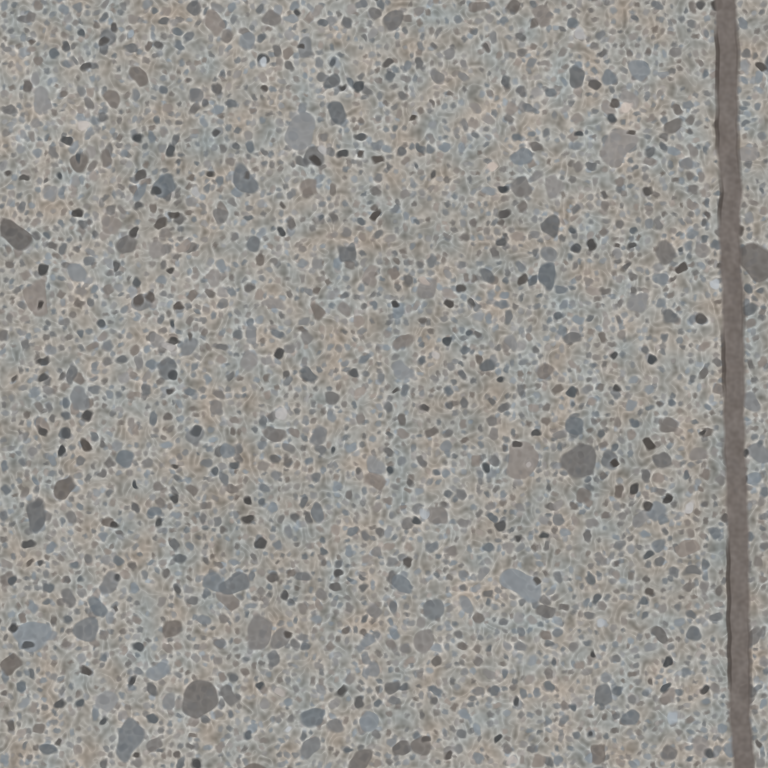
Write a three.js fragment shader that draws this texture.

```glsl
varying vec2 vUv;

const vec3 MORTAR = vec3(0.582, 0.572, 0.548);
const vec3 COOL_TINT = vec3(0.93, 1.0, 1.06);
const vec3 WARM_TINT = vec3(1.06, 0.99, 0.94);
const vec3 JOINT_COLOR = vec3(0.445, 0.415, 0.398);
const vec3 CRACK_COLOR = vec3(0.29, 0.265, 0.25);
const float EDGE_SOFTNESS = 0.0020;
const float RIM_WIDTH = 0.0024;
const float RIM_GAIN = 0.050;
const float WORM_SCALE = 68.0;
const float WORM_GAIN = 0.13;
const float GRAIN_GAIN = 0.07;
const float JOINT_TOP = 0.945;
const float JOINT_BOTTOM = 0.967;
const float JOINT_HALF_WIDTH = 0.0135;

vec4 hash4(vec2 p) {
  vec4 q = fract(p.xyxy * vec4(0.1031, 0.1030, 0.0973, 0.1099));
  q += dot(q, q.wzxy + 33.33);
  return fract((q.xxyz + q.yzzw) * q.zywx);
}

float cornerGradient(vec2 corner, vec2 offset) {
  float angle = 6.2832 * hash4(corner).x;
  return dot(vec2(cos(angle), sin(angle)), offset);
}

float gradientNoise(vec2 p) {
  vec2 i = floor(p);
  vec2 f = fract(p);
  vec2 u = f * f * f * (f * (f * 6.0 - 15.0) + 10.0);
  vec2 e = vec2(0.0, 1.0);
  float low = mix(cornerGradient(i, f), cornerGradient(i + e.yx, f - e.yx), u.x);
  float high = mix(cornerGradient(i + e.xy, f - e.xy), cornerGradient(i + e.yy, f - e.yy), u.x);
  return mix(low, high, u.y);
}

// Stones of one size class, each with its own shape, tone and tint
void scatterStones(inout vec3 color, vec2 uv, float cells, float share,
                   vec2 radii, vec2 tones, float opacity, float seed) {
  vec2 p = uv * cells + seed;
  p += 0.16 * vec2(gradientNoise(p * 2.3), gradientNoise(p * 2.3 + 57.0));
  vec2 cell = floor(p);
  float soft = EDGE_SOFTNESS * cells;
  for (int y = -1; y <= 1; y++) {
    for (int x = -1; x <= 1; x++) {
      vec2 id = cell + vec2(float(x), float(y));
      vec4 place = hash4(id + seed);
      vec4 look = hash4(id + seed + 137.0);
      if (place.w > share) continue;
      vec2 d = p - id - mix(vec2(0.2), vec2(0.8), place.xy);
      float angle = 6.2832 * place.z;
      float c = cos(angle);
      float s = sin(angle);
      d = mat2(c, -s, s, c) * d;
      float stretch = mix(1.0, 1.35, look.x);
      d *= vec2(stretch, 1.0 / stretch);
      float squareness = max(abs(d.x), abs(d.y)) * 1.1;
      float dist = mix(length(d), squareness, 0.4 * look.w) - mix(radii.x, radii.y, look.y);
      float rim = (dist / cells - RIM_WIDTH) / RIM_WIDTH;
      color += RIM_GAIN * opacity * exp(-rim * rim);
      vec3 stone = mix(tones.x, tones.y, look.z) * mix(COOL_TINT, WARM_TINT, look.w);
      color = mix(color, stone, opacity * (1.0 - smoothstep(-soft, soft, dist)));
    }
  }
}

// Broken dark line along one side of the joint
float crackLine(float dist, float along, float seed) {
  float strength = smoothstep(-0.15, 0.3, gradientNoise(vec2(along * 13.0, seed)));
  return strength * (1.0 - smoothstep(0.0012, 0.0042, abs(dist)));
}

void main() {
  vec2 uv = vUv;

  // Mortar with broad stains and fine curling ridges
  float stain = gradientNoise(uv * 4.0 + 11.0) + 0.6 * gradientNoise(uv * 11.0);
  vec2 curl = vec2(gradientNoise(uv * 45.0), gradientNoise(uv * 45.0 + 31.0));
  float ridge = 1.0 - 2.0 * abs(gradientNoise(uv * WORM_SCALE * vec2(1.1, 0.9) + curl));
  float grain = gradientNoise(uv * 150.0 + 73.0);
  vec3 color = MORTAR + WORM_GAIN * (ridge - 0.6) + GRAIN_GAIN * grain;
  color *= mix(vec3(1.0), WARM_TINT, 1.2 * gradientNoise(uv * 24.0 + 5.0));

  // Aggregate from sand to pebbles
  scatterStones(color, uv, 92.0, 0.60, vec2(0.20, 0.40), vec2(0.40, 0.60), 0.75, 3.0);
  scatterStones(color, uv, 54.0, 0.48, vec2(0.18, 0.38), vec2(0.37, 0.57), 0.80, 219.0);
  scatterStones(color, uv, 26.0, 0.24, vec2(0.20, 0.36), vec2(0.38, 0.55), 0.78, 431.0);
  scatterStones(color, uv, 14.0, 0.11, vec2(0.22, 0.34), vec2(0.36, 0.56), 0.80, 617.0);

  // Dark pits and pale quartz chips
  scatterStones(color, uv, 42.0, 0.09, vec2(0.14, 0.30), vec2(0.25, 0.37), 0.85, 811.0);
  scatterStones(color, uv, 34.0, 0.025, vec2(0.16, 0.28), vec2(0.68, 0.80), 0.80, 907.0);
  color += 0.035 * stain + 0.03 * gradientNoise(uv * 110.0 + 19.0);

  // Slanted joint with worn sides
  float sway = 0.005 * gradientNoise(vec2(uv.y * 9.0, 2.7)) + 0.003 * gradientNoise(vec2(uv.y * 38.0, 8.3));
  float across = uv.x - mix(JOINT_BOTTOM, JOINT_TOP, uv.y) - sway;
  float joint = 1.0 - smoothstep(-0.003, 0.003, abs(across) - JOINT_HALF_WIDTH);
  vec3 filler = JOINT_COLOR + 0.05 * gradientNoise(uv * vec2(60.0, 35.0)) + 0.04 * grain;
  color = mix(color, filler, 0.93 * joint);
  color = mix(color, CRACK_COLOR, 0.75 * crackLine(across + JOINT_HALF_WIDTH, uv.y, 4.4));
  color = mix(color, CRACK_COLOR, 0.35 * crackLine(across - JOINT_HALF_WIDTH, uv.y, 9.6));

  gl_FragColor = vec4(clamp(color, 0.0, 1.0), 1.0);
}
```
